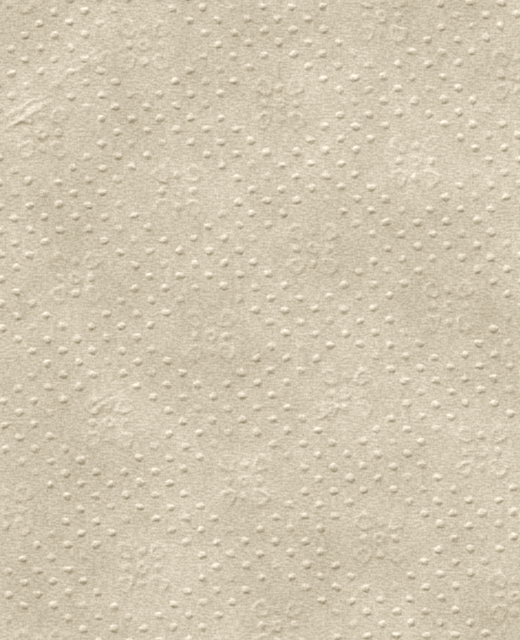
A Shadertoy shader for this texture:

```glsl
// Embossed paper towel: a slanted lattice of small bumps, cleared in diamonds
// that hold four-petalled flowers. A height field is lit from the upper left,
// then tinted with fine horizontal paper grain, mottling and a few creases.

float hash(vec2 p) {
    vec3 q = fract(vec3(p.xyx) * 0.1031);
    q += dot(q, q.yzx + 33.33);
    return fract((q.x + q.y) * q.z);
}

vec2 gradient(vec2 cell) {
    float angle = 6.2832 * hash(cell + 71.0);
    return vec2(cos(angle), sin(angle));
}

float gradientNoise(vec2 p) {
    vec2 i = floor(p), f = p - i, e = vec2(0, 1);
    vec2 u = f * f * f * (f * (f * 6.0 - 15.0) + 10.0);
    float low = mix(dot(gradient(i), f), dot(gradient(i + e.yx), f - e.yx), u.x);
    float high = mix(dot(gradient(i + e), f - e), dot(gradient(i + 1.0), f - 1.0), u.x);
    return mix(low, high, u.y);
}

float ridge(float d, float width) {
    return exp(-d * d / (width * width));
}

float dome(vec2 d, float radius) {
    return smoothstep(radius, radius * 0.15, length(d));
}

// Ring in the centre, four buds on the axes, four teardrop loops on the diagonals
float flowerHeight(vec2 p) {
    vec2 q = abs(p);
    float centre = ridge(length(q) - 0.6, 0.42);
    float bud = dome(vec2(max(q.x, q.y) - 2.5, min(q.x, q.y)), 0.9);
    vec2 d = q - vec2(2.5, 2.55);
    float along = (d.x + d.y) * 0.707, across = (d.x - d.y) * 0.707;
    float loop = length(vec2(across * (1.1 - 0.25 * along), along * 0.9));
    float petal = ridge(loop - 1.0, 0.36) + 0.35 * smoothstep(1.1, 0.5, loop);
    return 0.6 * centre + 0.75 * bud + 0.55 * petal;
}

// Short wandering folds that rise to the right
float creaseHeight(vec2 p) {
    vec2 centres[4] = vec2[4](vec2(4, 82), vec2(16, 36.5), vec2(52, 36), vec2(14, 90));
    float h = 0.0;
    for (int i = 0; i < 4; i++) {
        float angle = 0.42 + 0.3 * hash(vec2(i, 5));
        vec2 d = p - centres[i];
        d = vec2(dot(d, vec2(cos(angle), sin(angle))), dot(d, vec2(-sin(angle), cos(angle))));
        d.y += 0.7 * gradientNoise(p * 0.4 + float(i) * 9.0);
        float folds = ridge(d.y, 0.5) + 0.5 * ridge(d.y - 1.4, 0.4);
        h += folds * ridge(d.x, 3.8) * (i == 0 ? 1.0 : 0.55);
    }
    return h;
}

float paperHeight(vec2 p) {
    mat2 lattice = mat2(2.371, -1.848, 2.279, 1.944);
    p += 0.25 * vec2(gradientNoise(p * 0.3), gradientNoise(p * 0.3 + 40.0));
    p += 0.2 * vec2(gradientNoise(p * 1.1 + 60.0), gradientNoise(p * 1.1 + 80.0));
    vec2 site = inverse(lattice) * (p - vec2(27.73, 70.31));

    // Flowers repeat every (7, 2) and (0, 7) lattice steps
    vec2 local = site - vec2(7, 2) * floor(site.x / 7.0 + 0.5);
    local.y -= 7.0 * floor(local.y / 7.0 + 0.5);

    // Bumps sit in every cell outside the 4 by 4 block around a flower
    vec2 cell = floor(site), block = abs(floor(local) + 0.5);
    float present = step(2.0, max(block.x, block.y));
    float strength = mix(0.5, 1.0, smoothstep(0.0, 0.4, hash(cell + 200.0)));
    vec2 jitter = vec2(hash(cell + 310.0), hash(cell + 420.0)) - 0.5;
    vec2 d = lattice * (fract(site) - 0.5) + 0.25 * jitter;
    float bump = present * strength * dome(d * vec2(0.92, 1.1), 0.83);

    float wear = 0.8 + 0.9 * gradientNoise(p * 0.45 + 17.0);
    return bump + wear * flowerHeight(lattice * local) + creaseHeight(p);
}

void mainImage(out vec4 fragColor, in vec2 fragCoord) {
    vec2 p = 100.0 * fragCoord / iResolution.y;

    // Relief: slope towards the light
    float height = paperHeight(p);
    float slope = height - paperHeight(p + 0.32 * normalize(vec2(-0.35, 1.0)));
    float light = slope * (slope < 0.0 ? 0.24 : 0.19) + 0.022 * height;

    // Crepe grain and fibres
    light += 0.085 * gradientNoise(p * vec2(1.2, 2.6));
    light += 0.07 * gradientNoise(p * 2.9 + 50.0);

    // Mottling, from small patches to broad shading
    light += 0.035 * gradientNoise(p * 0.4 + 90.0);
    light += 0.035 * gradientNoise(p * 0.13 + 25.0);
    light += 0.045 * gradientNoise(p * 0.045 + 7.0);

    // Sparse brown flecks
    float fleck = smoothstep(0.42, 0.62, gradientNoise(p * 1.7 + 130.0));

    vec3 paper = vec3(0.825, 0.783, 0.695);
    vec3 color = paper + light * vec3(1.0, 1.04, 1.12);
    color -= fleck * vec3(0.05, 0.06, 0.08);
    fragColor = vec4(clamp(color, 0.0, 1.0), 1.0);
}
```
